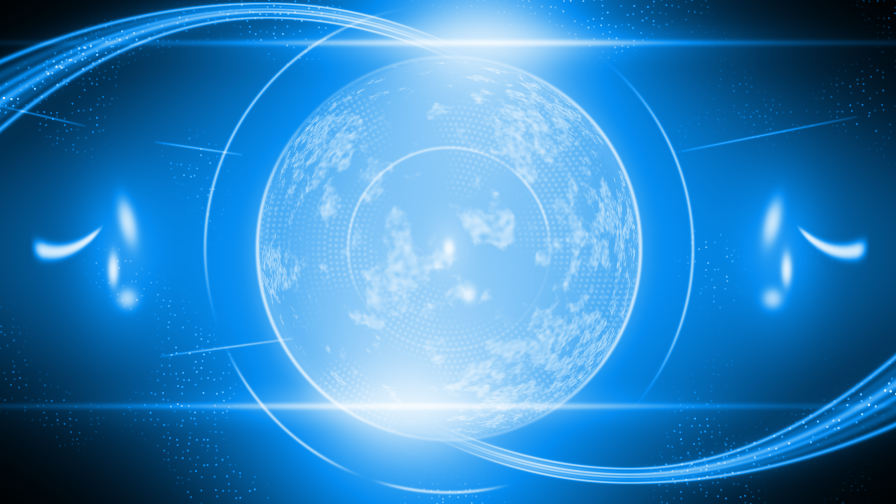
Write a WebGL 2 fragment shader that draws this background.

```glsl
#version 300 es
precision highp float;

uniform vec2 u_resolution;
out vec4 outColor;

const float TAU = 6.2831853;
const vec3 BLUE = vec3(0.015, 0.55, 0.94);
const vec2 GLOBE = vec2(0.002, 0.007);
const float GLOBE_R = 0.38;
const float INNER_R = 0.2;
const float OUTER_R = 0.484;
const float DOT_PITCH = 0.0115;
const float SHOULDER = 0.66;
const vec2 TOP_FLARE = vec2(0.07, 0.415);
const vec2 LOW_FLARE = vec2(-0.08, -0.306);

// Land clusters: centre, size
const vec3 LAND[8] = vec3[](
  vec3(-0.25, 0.2, 0.1), vec3(0.18, 0.25, 0.11), vec3(0.31, 0.04, 0.1), vec3(0.25, -0.2, 0.12),
  vec3(-0.1, -0.05, 0.09), vec3(-0.35, -0.04, 0.06), vec3(0.08, 0.06, 0.06), vec3(0.1, -0.27, 0.09));
// Thin streaks: start, end
const vec4 STREAKS[4] = vec4[](
  vec4(-0.58, 0.218, -0.41, 0.193), vec4(0.465, 0.2, 0.81, 0.268),
  vec4(-0.57, -0.207, -0.31, -0.172), vec4(-0.89, 0.29, -0.72, 0.25));

vec2 hash2(vec2 c) {
  vec3 h = fract(c.xyx * vec3(0.1031, 0.1030, 0.0973));
  h += dot(h, h.yzx + 33.33);
  return fract((h.xx + h.yz) * h.zy);
}

float corner(vec2 cell, vec2 f, vec2 o) {
  return dot(hash2(cell + o) * 2.0 - 1.0, f - o);
}

// Gradient noise
float noise(vec2 p) {
  vec2 c = floor(p), f = fract(p), w = f * f * (3.0 - 2.0 * f);
  return mix(mix(corner(c, f, vec2(0, 0)), corner(c, f, vec2(1, 0)), w.x),
             mix(corner(c, f, vec2(0, 1)), corner(c, f, vec2(1, 1)), w.x), w.y);
}

float fbm(vec2 p) {
  float sum = 0.0, amp = 0.6;
  for (int i = 0; i < 4; i++) {
    sum += amp * noise(p);
    p = mat2(1.6, 1.2, -1.2, 1.6) * p;
    amp *= 0.6;
  }
  return sum;
}

float blob(vec2 d, vec2 size) {
  d /= size;
  return exp(-dot(d, d));
}

float line(float d, float width) {
  float w = max(width, 0.6 / u_resolution.y);
  return exp(-d * d / (w * w));
}

// Soft angular window, in degrees
float arc(float angle, float middle, float halfWidth) {
  float d = abs(mod(angle - middle + 180.0, 360.0) - 180.0);
  return 1.0 - smoothstep(halfWidth * 0.35, halfWidth, d);
}

float segment(vec2 p, vec2 a, vec2 b) {
  vec2 ab = b - a;
  float t = clamp(dot(p - a, ab) / dot(ab, ab), 0.0, 1.0);
  return line(length(p - a - ab * t), 0.0022) * (0.25 + 3.0 * t * (1.0 - t));
}

// Dots on concentric circles
float polarDots(vec2 d) {
  float r = length(d), ringR = (floor(r / DOT_PITCH) + 0.5) * DOT_PITCH;
  float count = floor(TAU * ringR / DOT_PITCH);
  float along = (fract(atan(d.y, d.x) / TAU * count) - 0.5) * TAU * ringR / count;
  return 1.0 - smoothstep(0.12, 0.42, length(vec2(along, r - ringR)) / DOT_PITCH);
}

float dust(vec2 p) {
  vec2 cell = floor(p), h = hash2(cell);
  float d = length(p - cell - 0.22 - 0.56 * hash2(cell + 57.0));
  return step(0.5, h.x) * (1.0 - smoothstep(0.06, 0.24, d)) * (0.3 + 0.7 * h.y);
}

float flare(vec2 d) {
  float streak = line(d.y, 0.006) * exp(-abs(d.x) * 2.0) + 0.35 * blob(d, vec2(0.5, 0.035));
  return 0.2 * blob(d, vec2(0.25)) + 0.27 * blob(d, vec2(0.13, 0.085)) + 0.38 * streak;
}

// Two opposite bundles of curved bands
float ribbons(vec2 p) {
  float upper = step(0.0, p.y);
  vec2 q = mix(p, -p, upper);
  float x = q.x - 0.36, far = max(x, 0.0);
  float y = q.y + 0.444 + 0.035 * upper - 0.604 * x * x;
  float sum = 0.3 * line(y, 0.012 + 0.1 * far);
  for (float i = 0.0; i < 6.0; i++) {
    float offset = (i / 5.0 - 0.5) * (0.028 + 0.38 * far * far);
    float width = 0.0022 + far * (0.005 + 0.012 * fract(i * 0.62));
    sum += line((y - offset) / sqrt(1.0 + 1.46 * x * x), width) * (0.6 + 0.4 * cos(i * 2.4));
  }
  sum += dust(p * 70.0) * line(y - 0.012, 0.035) * far * 3.0;
  return 0.44 * sum * smoothstep(-0.06, 0.2, q.x);
}

// Mirrored lamps at both sides
float sideLights(vec2 p) {
  vec2 m = vec2(abs(p.x - 0.004), p.y), tall = m - vec2(0.64, 0.06);
  float t = clamp((m.x - 0.685) / 0.14, 0.0, 1.0), x = m.x - 0.785;
  float hook = line(m.y - 5.5 * x * x, 0.004 + 0.013 * t);
  hook *= smoothstep(-0.1, -0.07, x) * (1.0 - smoothstep(0.02, 0.05, x));
  tall.x -= 0.2 * tall.y;
  return 0.75 * hook + 0.5 * blob(tall, vec2(0.015, 0.04))
    + 0.65 * blob(m - vec2(0.668, -0.035), vec2(0.009, 0.028))
    + 0.4 * blob(m - vec2(0.64, -0.093), vec2(0.019)) + 0.15 * blob(m - vec2(0.66, 0), vec2(0.08, 0.14));
}

float globeSurface(vec2 d, float r) {
  float edge = r / GLOBE_R, cluster = 0.0;
  vec2 q = d / sqrt(max(1.0 - 0.8 * edge * edge, 0.15));
  for (int i = 0; i < 8; i++) cluster = max(cluster, blob(d - LAND[i].xy, LAND[i].zz));
  float land = smoothstep(0.0, 0.3, fbm(q * 15.0 + 4.0) + 0.38 * cluster - 0.12);
  float detail = max(0.6 + 1.1 * noise(q * 65.0) + 0.6 * noise(q * 28.0), 0.0);
  float dots = polarDots(d) * smoothstep(-0.1, 0.2, noise(d * 7.0)) * smoothstep(0.05, 0.12, r);
  return 0.18 - 0.1 * edge * edge + 0.24 * land * detail + 0.08 * dots * (1.0 - land);
}

void main() {
  vec2 p = (gl_FragCoord.xy - 0.5 * u_resolution) / u_resolution.y, d = p - GLOBE, s = p * p;
  float r = length(d), angle = degrees(atan(d.y, d.x));
  // Backdrop with dark corners
  float light = 0.56 * exp(-pow(s.x + 1.5 * s.y + 9.0 * s.x * s.y, 1.3));
  // Globe and its rim
  light += (1.0 - smoothstep(-0.012, 0.004, r - GLOBE_R)) * globeSurface(d, r);
  float sides = arc(angle, 5.0, 75.0) + arc(angle, 200.0, 65.0);
  light += line(r - GLOBE_R, 0.0035) * (0.1 + 0.32 * sides) + 0.06 * line(r - GLOBE_R, 0.025) * sides;
  // Rings
  float outer = arc(angle, 150.0, 52.0) + arc(angle, 5.0, 48.0) + arc(angle, 226.0, 25.0) + arc(angle, 268.0, 18.0);
  light += line(r - OUTER_R, 0.003) * 0.36 * outer;
  light += line(r - INNER_R, 0.0028) * (0.03 + 0.2 * arc(angle, 125.0, 90.0) + 0.22 * arc(angle, 30.0, 28.0));
  // Bright points near the middle
  light += 0.6 * blob(d, vec2(0.009, 0.015)) + 0.1 * blob(d, vec2(0.04, 0.06));
  light += 0.35 * blob(d - vec2(0.04, -0.09), vec2(0.012, 0.016));
  // Flares, lamps, bands and scattered specks
  light += flare(p - TOP_FLARE) + flare(p - LOW_FLARE) + sideLights(p) + ribbons(p);
  for (int i = 0; i < 4; i++) light += 0.25 * segment(p, STREAKS[i].xy, STREAKS[i].zw);
  light += 0.3 * dust(p * 77.0) * smoothstep(0.02, 0.3, noise(p * 5.0 + 9.0)) * smoothstep(0.42, 0.55, r);
  // Soft highlights, then black to blue to white
  float room = 1.0 - SHOULDER, over = max(light - SHOULDER, 0.0);
  light = min(light, SHOULDER) + room * (1.0 - exp(-over / room));
  outColor = vec4(mix(BLUE * min(light * 2.0, 1.0), vec3(1), max(light * 2.0 - 1.0, 0.0)), 1);
}
```
